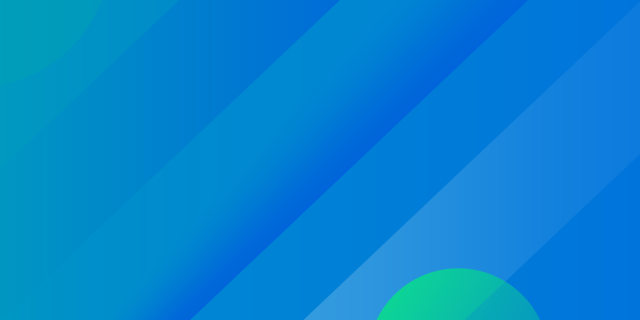
Write a Shadertoy shader that draws this background.

```glsl
// Flat abstract backdrop: parallel diagonal stripes running from teal to blue,
// with one soft shadow, a pale translucent band and two discs cut by the frame.
// Stripes are layered by a slanted coordinate; discs use distance functions.

const float SLANT = 1.057;   // horizontal run of a stripe per unit of height

// Antialiased step: 0 below the edge, 1 above it
float edgeMask(float value, float edge, float blur) {
    return smoothstep(edge - blur, edge + blur, value);
}

float discMask(vec2 p, vec2 center, float radius, float blur) {
    return 1.0 - edgeMask(length(p - center), radius, blur);
}

// Linear blend of two colours between two positions
vec3 ramp(vec3 startColor, vec3 endColor, float start, float end, float x) {
    return mix(startColor, endColor, clamp((x - start) / (end - start), 0.0, 1.0));
}

// Stripe that settles into azure, then sinks into shadow at its right edge
vec3 shadedStripe(vec2 p, float slantPos, float rightEdge) {
    vec3 teal = vec3(0.0, 0.595, 0.76);
    vec3 azure = vec3(0.0, 0.52, 0.83);
    vec3 shadow = vec3(0.0, 0.395, 0.855);
    float shadowWidth = mix(0.28, 0.45, p.y);
    float shade = smoothstep(rightEdge - shadowWidth, rightEdge + 0.02, slantPos);
    return mix(mix(azure, teal, exp(-2.0 * p.x)), shadow, shade);
}

void mainImage(out vec4 fragColor, in vec2 fragCoord) {
    vec2 p = fragCoord / iResolution.y;
    float blur = 0.8 / iResolution.y;
    float slantBlur = blur * length(vec2(1.0, SLANT));
    float slantPos = p.x + SLANT * (1.0 - p.y);

    // Stripe edges, measured along the top of the canvas
    float cornerEdge = 0.56;
    float innerEdge = 1.0625;
    float shadowEdge = 1.651;
    float bandStart = 2.005;
    float bandEnd = 2.509;

    // Opaque stripes, from upper left to lower right
    vec3 corner = ramp(vec3(0.0, 0.60, 0.75), vec3(0.0, 0.545, 0.79), 0.0, 0.55, p.x);
    vec3 inner = ramp(vec3(0.0, 0.59, 0.76), vec3(0.0, 0.425, 0.845), 0.0, 1.05, p.x);
    vec3 shaded = shadedStripe(p, slantPos, shadowEdge);
    vec3 open = ramp(vec3(0.0, 0.525, 0.83), vec3(0.0, 0.455, 0.86), 0.6, 2.0, p.x);
    vec3 color = mix(corner, inner, edgeMask(slantPos, cornerEdge, slantBlur));
    color = mix(color, shaded, edgeMask(slantPos, innerEdge, slantBlur));
    color = mix(color, open, edgeMask(slantPos, shadowEdge, slantBlur));

    // Translucent white band, fading toward the right
    float beyondBand = edgeMask(slantPos, bandEnd, slantBlur);
    float inBand = edgeMask(slantPos, bandStart, slantBlur) * (1.0 - beyondBand);
    color = mix(color, vec3(1.0), inBand * mix(0.20, 0.05, smoothstep(0.9, 2.0, p.x)));

    // Faint teal disc in the upper left corner
    float cornerDisc = discMask(p, vec2(-0.078, 1.151), 0.424, blur);
    color = mix(color, vec3(0.0, 0.64, 0.70), 0.45 * cornerDisc);

    // Green disc at the bottom, dimmed outside the band
    float discRamp = dot(p - vec2(1.25, 0.1), vec2(1.0, -0.6));
    vec3 green = ramp(vec3(0.05, 0.83, 0.59), vec3(0.03, 0.65, 0.72), 0.0, 0.5, discRamp);
    green = mix(green, vec3(0.0, 0.47, 0.84), 0.22 * beyondBand);
    color = mix(color, green, discMask(p, vec2(1.432, -0.121), 0.2825, blur));

    fragColor = vec4(color, 1.0);
}
```
